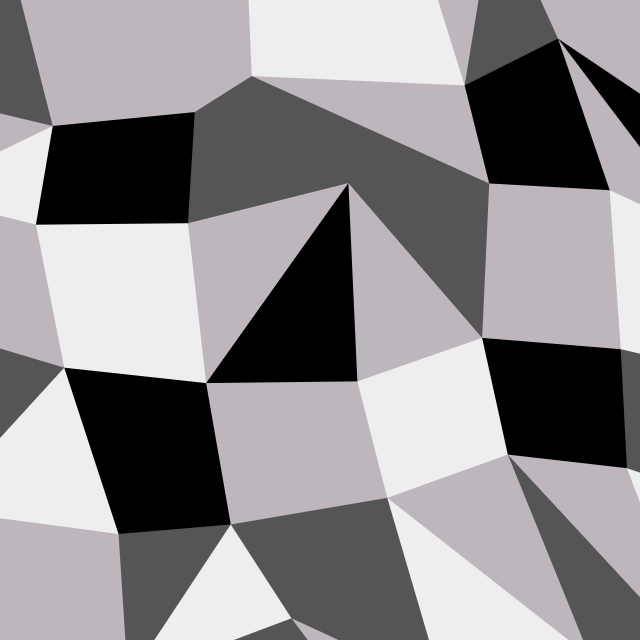
Give the GLSL for this pattern, as a Shadertoy shader.

```glsl
// Flat shards in mauve, dark grey, black and white: a sheared lattice of
// jittered corners, whose quads are cut along one diagonal. The two halves
// take separate tones or share one, and coverage blending smooths the edges.

#define CELLS  4.6    // lattice cells across the canvas
#define JITTER 0.37   // largest corner shift, in cells
#define SHEAR  0.22   // leftward lean of the columns per row
#define SPLIT  0.42   // share of quads with two tones
#define SPREAD 0.30   // randomness of the tone sequence
#define SEED   23     // picks another arrangement

const vec3 MAUVE = vec3(0.745, 0.715, 0.740);
const vec3 GREY  = vec3(0.337, 0.333, 0.337);
const vec3 BLACK = vec3(0.0);
const vec3 WHITE = vec3(0.932);

// Integer hash: three values from 0 to 1 for each lattice point
vec3 hash3(ivec2 cell, int salt) {
    uvec3 v = uvec3(ivec3(cell + 512, salt + SEED));
    v = v * 1664525u + 1013904u;
    v.x += v.y * v.z; v.y += v.z * v.x; v.z += v.x * v.y;
    v ^= v >> 16u;
    v.x += v.y * v.z; v.y += v.z * v.x; v.z += v.x * v.y;
    return vec3(v >> 8u) / 16777216.0;
}

float cross2(vec2 a, vec2 b) { return a.x * b.y - a.y * b.x; }

// Twice the signed area, positive when counterclockwise
float area(vec2 a, vec2 b, vec2 c) { return cross2(b - a, c - a); }

// Jittered, sheared position of a lattice corner
vec2 corner(ivec2 id) {
    vec2 v = vec2(id) + JITTER * (2.0 * hash3(id, 1).xy - 1.0);
    return v - vec2(SHEAR * v.y, 0.0);
}

// Signed distance to the line from a to b, negative on its left
float edge(vec2 p, vec2 a, vec2 b) {
    return cross2(p - a, b - a) / max(length(b - a), 1e-4);
}

// Smooth coverage of a counterclockwise triangle
float coverage(vec2 p, vec2 a, vec2 b, vec2 c, float pixel) {
    float d = max(edge(p, a, b), max(edge(p, b, c), edge(p, c, a)));
    return clamp(0.5 - d / pixel, 0.0, 1.0);
}

// Tone by cumulative share
vec3 tone(float t) {
    t = fract(t);
    return t < 0.35 ? MAUVE : t < 0.60 ? GREY : t < 0.84 ? BLACK : WHITE;
}

void mainImage(out vec4 fragColor, in vec2 fragCoord) {
    float pixel = CELLS / min(iResolution.x, iResolution.y);
    vec2 p = fragCoord * pixel;
    ivec2 home = ivec2(floor(p + vec2(SHEAR * p.y, 0.0)));

    vec3 sum = vec3(0.0);
    float total = 0.0;
    for (int y = -1; y <= 1; y++)
    for (int x = -1; x <= 1; x++) {
        ivec2 id = home + ivec2(x, y);
        vec2 a = corner(id), b = corner(id + ivec2(1, 0));
        vec2 c = corner(id + ivec2(1, 1)), d = corner(id + ivec2(0, 1));

        // Cut along the diagonal that keeps both halves widest
        float cutAC = min(area(a, b, c), area(a, c, d));
        float cutBD = min(area(b, c, d), area(b, d, a));
        if (cutBD > cutAC) {
            vec2 first = a;
            a = b; b = c; c = d; d = first;
        }

        // An even sequence keeps the shares steady and neighbours distinct
        vec3 rnd = hash3(id, 2);
        float t = dot(vec2(id), vec2(0.755, 0.570)) + SPREAD * rnd.x;
        float t2 = rnd.y < SPLIT ? t + 0.3 + 0.4 * rnd.z : t;

        float w1 = coverage(p, a, b, c, pixel);
        float w2 = coverage(p, a, c, d, pixel);
        sum += w1 * tone(t) + w2 * tone(t2);
        total += w1 + w2;
    }
    fragColor = vec4(sum / max(total, 1e-4), 1.0);
}
```
